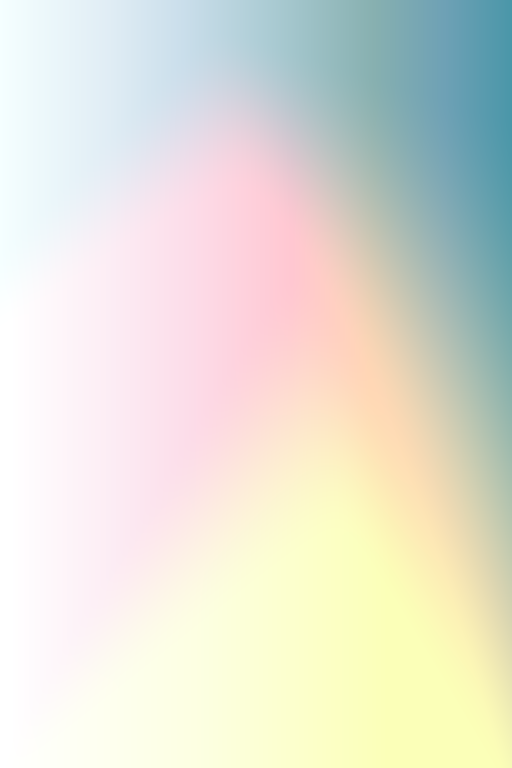
A WebGL 1 fragment shader for this background:

```glsl
precision highp float;
// Soft pastel backdrop: a teal sky, a pink-to-peach wedge and a yellow floor.
// Each layer is a horizontal colour ramp; layers blend downwards across
// bands whose edges are smooth V-shaped curves.

uniform vec2 u_resolution;

// Linear progress of x from a to b.
float ramp(float a, float b, float x) {
  return clamp((x - a) / (b - a), 0.0, 1.0);
}

// Maximum of two curves with a rounded corner.
float softMax(float a, float b, float roundness) {
  return 0.5 * (a + b + sqrt((a - b) * (a - b) + roundness * roundness));
}

// Blend between layers, part linear and part eased.
float band(float start, float end, float y) {
  float t = ramp(start, end, y);
  return mix(t, t * t * (3.0 - 2.0 * t), 0.7);
}

vec3 skyColor(float x) {
  vec3 c = mix(vec3(0.96, 1.0, 1.0), vec3(0.88, 0.93, 0.96), ramp(0.0, 0.21, x));
  c = mix(c, vec3(0.79, 0.87, 0.92), ramp(0.21, 0.36, x));
  c = mix(c, vec3(0.66, 0.79, 0.82), ramp(0.36, 0.54, x));
  c = mix(c, vec3(0.53, 0.69, 0.69), ramp(0.54, 0.73, x));
  c = mix(c, vec3(0.43, 0.63, 0.71), ramp(0.73, 0.87, x));
  return mix(c, vec3(0.29, 0.59, 0.66), ramp(0.87, 1.0, x));
}

vec3 wedgeColor(float x) {
  vec3 c = mix(vec3(1.0), vec3(0.99, 0.93, 0.96), ramp(0.02, 0.21, x));
  c = mix(c, vec3(0.99, 0.86, 0.91), ramp(0.21, 0.38, x));
  c = mix(c, vec3(1.0, 0.78, 0.82), ramp(0.38, 0.57, x));
  c = mix(c, vec3(1.0, 0.84, 0.71), ramp(0.57, 0.72, x));
  return mix(c, vec3(0.99, 0.89, 0.70), ramp(0.72, 0.92, x));
}

vec3 floorColor(float x) {
  vec3 c = mix(vec3(1.0), vec3(0.99, 1.0, 0.88), ramp(0.0, 0.4, x));
  return mix(c, vec3(0.985, 1.0, 0.72), ramp(0.4, 0.76, x));
}

void main() {
  vec2 uv = gl_FragCoord.xy / u_resolution;
  float x = uv.x;
  float depth = 1.0 - uv.y;

  // Sky gives way to the wedge below a peak left of centre.
  float d = x - 0.47;
  float skyStart = softMax(0.33 - 0.72 * x, -0.06 + 0.22 * x, 0.03);
  float skyEnd = softMax(0.43 - 0.43 * x, 0.23 + 0.55 * d + 1.9 * d * d, 0.03);

  // Wedge gives way to the floor, lowest towards both sides.
  float floorStart = softMax(0.98 - 1.12 * x, -0.27 + 1.05 * x, 0.06);
  float floorEnd = softMax(1.03 - 0.54 * x, -0.105 + 1.15 * x, 0.06);

  vec3 color = mix(wedgeColor(x), floorColor(x), band(floorStart, floorEnd, depth));
  color = mix(skyColor(x), color, band(skyStart, skyEnd, depth));
  gl_FragColor = vec4(color, 1.0);
}
```
